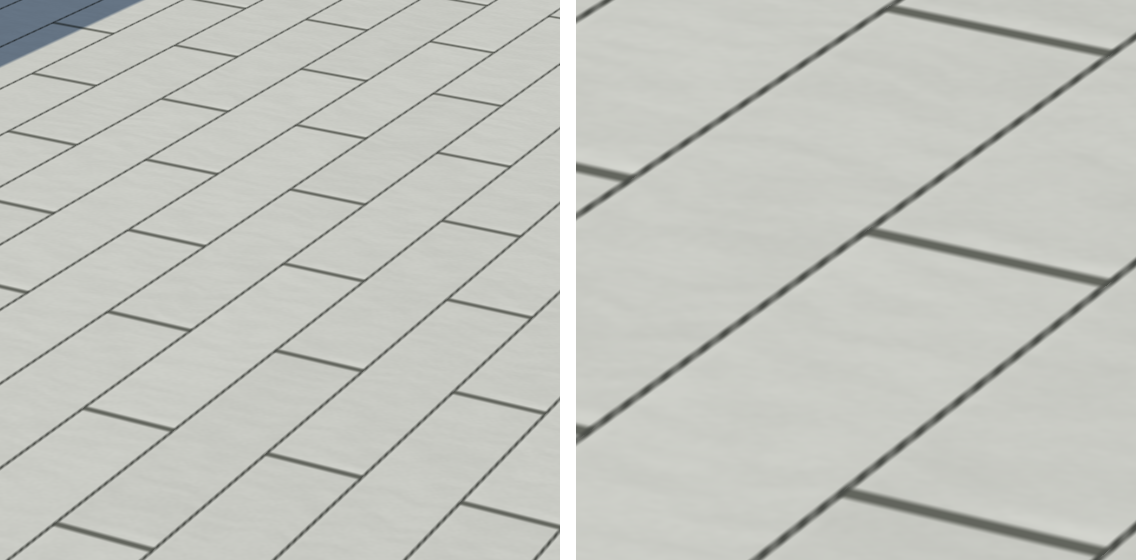
Left: the whole. Right: its middle third, enlarged.
Write a three.js fragment shader that draws this texture.

```glsl
// Pale stone paving in running bond, seen in perspective, with a blue shadow in the far corner.
varying vec2 vUv;

float hash(vec2 p) {
  return fract(sin(dot(p, vec2(127.1, 311.7))) * 43758.5453);
}

float noise(vec2 p) {
  vec2 i = floor(p), f = fract(p);
  f = f * f * (3.0 - 2.0 * f);
  return mix(mix(hash(i), hash(i + vec2(1.0, 0.0)), f.x),
             mix(hash(i + vec2(0.0, 1.0)), hash(i + 1.0), f.x), f.y);
}

// Canvas to ground plane: x runs along the slabs in half lengths, y counts the rows.
vec2 groundPlane(vec2 p) {
  vec3 h = vec3(p, 1.0);
  return vec2(dot(h, vec3(1.0886, 4.0083, -0.3673)),
              dot(h, vec3(4.1700, -5.3278, -0.0604))) / dot(h, vec3(-0.0208, -0.4178, 1.0));
}

// Soft dark groove around zero distance.
float groove(float dist, float halfWidth, float blur) {
  return 1.0 - smoothstep(halfWidth - blur, halfWidth + blur, abs(dist));
}

void main() {
  vec2 ground = groundPlane(vUv);
  vec2 footprint = fwidth(ground);

  // Slab cells: every other row shifts by half a slab.
  float row = floor(ground.y);
  float across = ground.y - row;
  float toJoint = mod(ground.x - row + 1.0, 2.0) - 1.0;
  float toSeam = fract(ground.y + 0.5) - 0.5;
  vec2 slab = vec2(floor((ground.x - row) * 0.5), row);

  // Stone face: faint streaks, fine grain and a small tone shift per slab.
  vec3 color = vec3(0.787, 0.793, 0.768);
  float streaks = noise(vec2(ground.x * 22.0 + 2.0 * noise(ground * 3.0), ground.y * 3.0) + slab * 7.3);
  float grain = noise(ground * vec2(60.0, 25.0));
  color += 0.022 * (streaks - 0.5) + 0.012 * (grain - 0.5) + 0.012 * (hash(slab) - 0.5);

  // Lit lips beside the joints and seams.
  float jointLip = smoothstep(0.015, 0.04, toJoint) * (1.0 - smoothstep(0.04, 0.11, toJoint));
  float seamLip = smoothstep(0.015, 0.03, toSeam) * (1.0 - smoothstep(0.03, 0.08, toSeam));
  color += 0.035 * jointLip * across + 0.012 * seamLip;

  // Short joints, and long seams broken into slight dashes.
  float joint = groove(toJoint, 0.019, 0.010 + 0.6 * footprint.x);
  float seam = groove(toSeam, 0.017, 0.009 + 0.6 * footprint.y);
  float dashes = 0.86 + 0.14 * sin(vUv.x * 540.0);
  color = mix(color, vec3(0.35, 0.36, 0.33), 0.92 * joint);
  color = mix(color, vec3(0.29, 0.30, 0.28), seam * dashes);

  // Shadow over the upper left corner.
  float shadowEdge = vUv.x / 0.256 + (1.0 - vUv.y) / 0.120;
  float shadow = 1.0 - smoothstep(0.97, 1.03, shadowEdge);
  color *= mix(vec3(1.0), vec3(0.50, 0.57, 0.67), shadow);

  gl_FragColor = vec4(color, 1.0);
}
```
